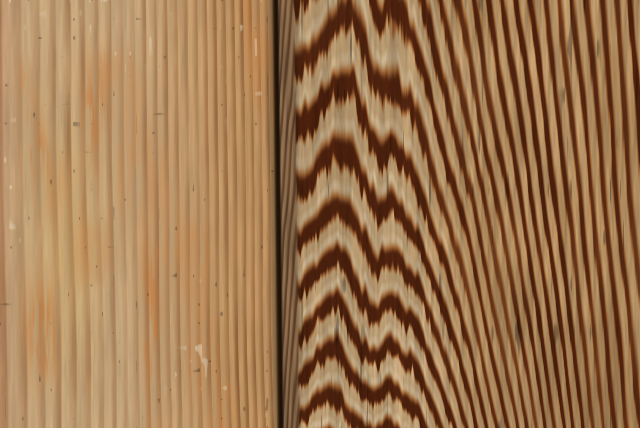
A Shadertoy shader for this texture:

```glsl
// Two weathered softwood boards meeting at a dark vertical joint.
// Growth rings are level bands of a phase field: arches near the joint that steepen
// into upright lines at the right; stretched value noise adds fibres and ragged ends.
#define JOINT_X 0.645
#define JOINT_WIDTH 0.013
#define STRIP_END 0.690
#define LEAN 0.012
#define ARCH_X 0.793
#define RING_RAG 0.26
#define FIBRE_GAIN 0.15
#define LINE_GAIN 0.62

float hash(vec2 p) {
    return fract(sin(dot(p, vec2(127.1, 311.7))) * 43758.5453);
}

float noise(vec2 p) {
    vec2 i = floor(p), f = fract(p);
    f = f * f * (3.0 - 2.0 * f);
    return mix(mix(hash(i), hash(i + vec2(1, 0)), f.x),
               mix(hash(i + vec2(0, 1)), hash(i + vec2(1, 1)), f.x), f.y);
}

float bump(float x, float width) {
    return exp(-x * x / (width * width));
}

// Soft round or oval spot
float spot(vec2 p, vec2 centre, vec2 size) {
    vec2 q = (p - centre) / size;
    return exp(-dot(q, q));
}

// Fibres drawn out along the board
float fibre(vec2 p) {
    return 0.6 * noise(p * vec2(150.0, 7.0)) + 0.4 * noise(p * vec2(270.0, 22.0) + 31.0);
}

// Ring count across the arched board; p.y runs downward
float ringPhase(vec2 p) {
    float x = p.x + 0.045 * (p.y - 0.4) * (1.0 - smoothstep(0.82, 0.95, p.x));
    float arch = 0.62 * smoothstep(ARCH_X, 0.695, x) + 1.08 * smoothstep(ARCH_X + 0.01, 0.892, x);
    arch -= 0.27 * bump(x - 0.920, 0.017);
    arch += 25.0 * 0.012 * log(1.0 + exp((x - 0.962) / 0.012));
    arch += 5.0 * max(x - 1.1, 0.0);
    float rate = mix(1.0, 0.35, smoothstep(1.0, 1.5, x));
    return rate * (5.2 + 2.8 * p.y) * p.y - arch;
}

vec3 archedBoard(vec2 p) {
    float upright = smoothstep(0.94, 1.16, p.x);
    float grain = fibre(p);
    float streak = noise(p * vec2(105.0, 5.0) + 7.0);
    float phase = ringPhase(p) + 0.35;
    phase += 0.24 * (noise(p * vec2(14.0, 4.0)) - 0.5);
    phase += RING_RAG * (streak - 0.5) * mix(1.0, 0.45, upright);
    float t = fract(phase), id = floor(phase);

    // Slow ramp into late wood, then a torn lower edge
    float rag = (grain - 0.5) * mix(0.36, 0.16, upright);
    float late = smoothstep(0.12, 0.46, t) * (1.0 - smoothstep(0.60, 0.86, t + rag));
    float vary = 0.55 * hash(vec2(id, 3.0)) + 0.45 * noise(vec2(id * 3.7, p.y * 5.0));
    late *= mix(1.0, 0.66 + 0.5 * vary, 0.3 + 0.7 * upright);

    vec3 early = mix(vec3(0.70, 0.585, 0.43), vec3(0.69, 0.55, 0.38), upright);
    early *= 1.0 - 0.10 * smoothstep(0.55, 1.0, p.y) * upright;
    early += 0.07 * (noise(p * vec2(9.0, 6.0)) - 0.5);
    vec3 col = mix(early, vec3(0.60, 0.38, 0.20), smoothstep(0.0, 0.55, late));
    col = mix(col, vec3(0.29, 0.125, 0.05), smoothstep(0.38, 0.98, late));

    // Pale fringe above each arch
    float fringe = bump(t - 0.11, 0.09) * (0.25 + streak) * (1.0 - 0.75 * upright);
    col = mix(col, vec3(0.82, 0.75, 0.64), 0.5 * fringe);

    // Fibres and hairline checks
    col *= 1.0 + FIBRE_GAIN * 2.0 * (grain - 0.5);
    col *= 1.0 - 0.30 * smoothstep(0.86, 0.97, noise(p * vec2(130.0, 9.0) + 53.0));
    return col;
}

vec3 plainBoard(vec2 p) {
    float grain = fibre(p + 9.0);
    float x = p.x - 0.018 * p.y + 0.014 * (noise(vec2(p.x * 5.0, p.y * 2.5)) - 0.5);
    float phase = 20.0 * x + 27.0 * x * x;
    float t = fract(phase), id = floor(phase);
    float toJoint = smoothstep(0.25, 0.62, p.x);

    vec3 col = mix(vec3(0.77, 0.645, 0.485), vec3(0.745, 0.575, 0.385), toJoint);
    col = mix(col, vec3(0.73, 0.56, 0.42), 0.6 * (1.0 - smoothstep(0.0, 0.06, p.x)));
    col = mix(col, vec3(0.80, 0.67, 0.45), 0.7 * spot(p, vec2(0.16, 0.58), vec2(0.08, 0.28)));

    // Thin ring lines with a soft shoulder
    float line = smoothstep(0.25, 0.82, t) * (1.0 - smoothstep(0.86, 1.0, t));
    float vary = 0.4 + 0.6 * hash(vec2(id, 17.0));
    vary *= 0.55 + 0.7 * noise(vec2(id * 5.3, p.y * 6.0));
    col = mix(col, vec3(0.52, 0.32, 0.17), LINE_GAIN * line * vary * mix(0.85, 1.25, toJoint));

    // Orange stains broken up by the fibres
    float stain = spot(p, vec2(0.215, 0.27), vec2(0.025, 0.13))
                + spot(p, vec2(0.085, 0.35), vec2(0.025, 0.10))
                + spot(p, vec2(0.355, 0.68), vec2(0.03, 0.17))
                + spot(p, vec2(0.09, 0.77), vec2(0.035, 0.12));
    stain += 0.5 * smoothstep(0.62, 0.9, noise(p * vec2(17.0, 5.0) + 4.0));
    col = mix(col, vec3(0.71, 0.42, 0.19), 0.6 * min(stain, 1.0) * smoothstep(0.25, 0.75, grain));

    // Worn pale flecks and small dark nicks
    float worn = smoothstep(0.87, 0.96, noise(p * vec2(85.0, 32.0) + 11.0));
    worn *= smoothstep(0.5, 0.75, noise(p * vec2(7.0, 4.0) + 2.0));
    col = mix(col, vec3(0.86, 0.79, 0.69), 0.6 * worn);
    col *= 1.0 - 0.25 * smoothstep(0.92, 0.99, noise(p * vec2(75.0, 45.0) + 71.0));
    return col * (1.0 + FIBRE_GAIN * (grain - 0.5));
}

// Shaded side strip with steep slanted grain
vec3 sideStrip(vec2 p) {
    float t = fract(6.0 * p.y + 75.0 * p.x + 0.5 * noise(p * vec2(60.0, 9.0)));
    float line = smoothstep(0.2, 0.65, t) * (1.0 - smoothstep(0.7, 1.0, t));
    vec3 col = mix(vec3(0.53, 0.41, 0.29), vec3(0.31, 0.20, 0.12), 0.8 * line);
    return col * (0.84 + 0.32 * fibre(p));
}

void mainImage(out vec4 fragColor, in vec2 fragCoord) {
    vec2 uv = fragCoord / iResolution.xy;
    vec2 p = vec2(1.5 * uv.x, 1.0 - uv.y);
    float soft = 1.5 / iResolution.x + 0.001;
    float x = p.x - LEAN * (p.y - 0.5);

    // Boards, joint and strip from left to right
    vec3 col = plainBoard(p) * (1.0 - 0.30 * smoothstep(JOINT_X - 0.022, JOINT_X, x));
    vec3 gap = mix(vec3(0.25, 0.16, 0.06), vec3(0.11, 0.07, 0.035),
                   smoothstep(JOINT_X, JOINT_X + 0.007, x));
    col = mix(col, gap, smoothstep(-soft, soft, x - JOINT_X));
    col = mix(col, sideStrip(p), smoothstep(-soft, soft, x - JOINT_X - JOINT_WIDTH));
    float edge = STRIP_END + 0.005 + 0.004 * (noise(vec2(3.0, p.y * 18.0)) - 0.5);
    vec3 arched = archedBoard(p) * (0.80 + 0.20 * smoothstep(edge, edge + 0.014, x));
    col = mix(col, arched, smoothstep(-soft, soft, x - edge));
    fragColor = vec4(clamp(col, 0.0, 1.0), 1.0);
}
```
